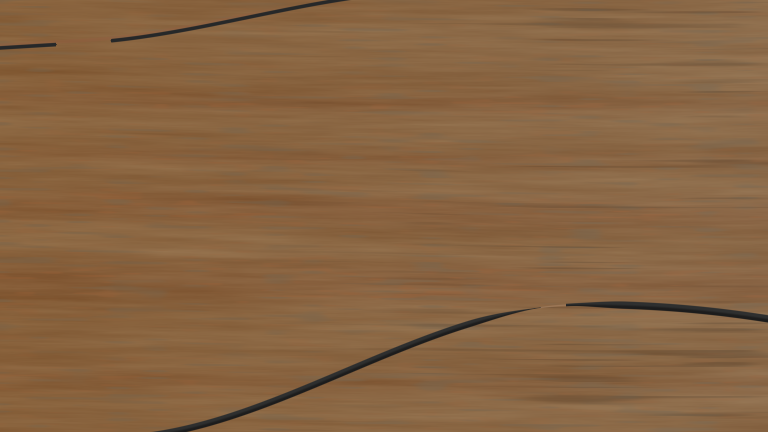
Write a Shadertoy shader that draws this texture.

```glsl
float hash(vec2 p) {
    return fract(sin(dot(p, vec2(127.1, 311.7))) * 43758.5453);
}

float noise(vec2 p) {
    vec2 i = floor(p), f = fract(p);
    f = f * f * (3.0 - 2.0 * f);
    return mix(mix(hash(i), hash(i + vec2(1, 0)), f.x),
               mix(hash(i + vec2(0, 1)), hash(i + vec2(1, 1)), f.x), f.y);
}

// Layered noise, centred on zero
float fbm(vec2 p) {
    float sum = 0.0, amp = 0.5;
    for (int i = 0; i < 4; i++) {
        sum += amp * (noise(p) - 0.5);
        p = p * 2.03 + 17.3;
        amp *= 0.55;
    }
    return sum;
}

float band(float y, float centre, float width) {
    float d = (y - centre) / width;
    return exp(-d * d);
}

vec3 wood(vec2 p) {
    // Slow bend and drift keep the grain from being ruled straight
    float y = p.y + 0.012 * (noise(p * vec2(1.5, 4.0)) - 0.5) + 0.008 * p.x;
    float broad = fbm(vec2(p.x * 0.7, y * 11.0));
    float grain = fbm(vec2(p.x * 2.2, y * 48.0) + 31.0);
    float fibre = fbm(vec2(p.x * 7.0, y * 130.0) + 73.0);

    // Warm, darker growth bands
    float warm = band(y, 0.35, 0.05) + band(y, 0.52, 0.04)
               + 0.7 * band(y, 0.64, 0.02) + 0.7 * band(y, 0.77, 0.025)
               + 0.6 * band(y, 0.12, 0.03);
    warm *= 0.7 + 0.6 * noise(p * vec2(2.0, 5.0));

    vec3 col = mix(vec3(0.545, 0.405, 0.265), vec3(0.525, 0.365, 0.23), 0.75 * warm);
    col += broad * vec3(0.06, 0.08, 0.085);
    col += grain * vec3(0.07, 0.085, 0.085);
    col += fibre * vec3(0.05, 0.055, 0.05);

    // Orange flecks, grey pores and dark hairlines
    float fleck = noise(vec2(p.x * 16.0, y * 150.0) + 9.0);
    col = mix(col, vec3(0.61, 0.385, 0.23), 0.4 * smoothstep(0.68, 0.95, fleck) * (0.4 + 0.6 * warm));
    float pore = noise(vec2(p.x * 11.0, y * 120.0) + 57.0);
    col = mix(col, vec3(0.47, 0.40, 0.31), 0.45 * smoothstep(0.65, 0.95, pore));
    float hair = noise(vec2(p.x * 3.0, y * 140.0) + 91.0);
    col *= 1.0 - 0.13 * smoothstep(0.72, 0.95, hair) * smoothstep(0.2, 1.6, p.x);

    // Paler, greyer toward the right
    return col + vec3(0.005, 0.016, 0.026) * (p.x - 0.8);
}

// Coverage of a stroke of given half width around a curve
float stroke(float dist, float halfWidth, float aa) {
    return smoothstep(-aa, aa, halfWidth - abs(dist)) * step(0.0002, halfWidth);
}

void mainImage(out vec4 fragColor, in vec2 fragCoord) {
    vec2 p = fragCoord / iResolution.y;
    float aa = 0.75 / iResolution.y;
    vec3 col = wood(p);

    // Lower crack: rises in an S, then sags to the right
    float sag = max(p.x - 1.36, 0.0);
    float low = -0.015 + 0.31 * smoothstep(0.25, 1.35, p.x) - 0.19 * sag * sag;
    float slopeT = clamp((p.x - 0.25) / 1.1, 0.0, 1.0);
    float slope = 1.69 * slopeT * (1.0 - slopeT);
    float lowDist = (p.y - low) / sqrt(1.0 + slope * slope);
    float lowWidth = p.x < 1.29
        ? 0.0075 * (1.0 - smoothstep(1.08, 1.27, p.x))
        : mix(0.003, 0.0085, smoothstep(1.31, 1.45, p.x)) * step(1.31, p.x);

    // Upper crack: two pieces with a closed seam between them
    float high = 0.889 + 0.06 * p.x + 0.073 * smoothstep(0.2, 0.95, p.x);
    float highDist = p.y - high;
    float open = 1.0 - smoothstep(0.13 - aa, 0.13 + aa, p.x)
               + smoothstep(0.257 - aa, 0.257 + aa, p.x);
    float highWidth = 0.0042 * open;

    // Worn warm rims and closed seams
    float rim = stroke(highDist - 0.006, 0.004, aa) * (1.0 - smoothstep(0.5, 0.75, p.x));
    col = mix(col, vec3(0.57, 0.37, 0.25), 0.5 * rim);
    float seam = stroke(lowDist, 0.0015, aa) * step(1.25, p.x) * step(p.x, 1.32);
    col = mix(col, vec3(0.66, 0.52, 0.40), 0.6 * seam);

    // Dark filling, a little lighter on its upper side
    float lowMask = stroke(lowDist, lowWidth, aa);
    vec3 filling = mix(vec3(0.11), vec3(0.18, 0.185, 0.185), smoothstep(-0.004, 0.003, lowDist));
    col = mix(col, filling, lowMask);
    col = mix(col, vec3(0.15, 0.155, 0.16), stroke(highDist, highWidth, aa));

    fragColor = vec4(col, 1.0);
}
```
